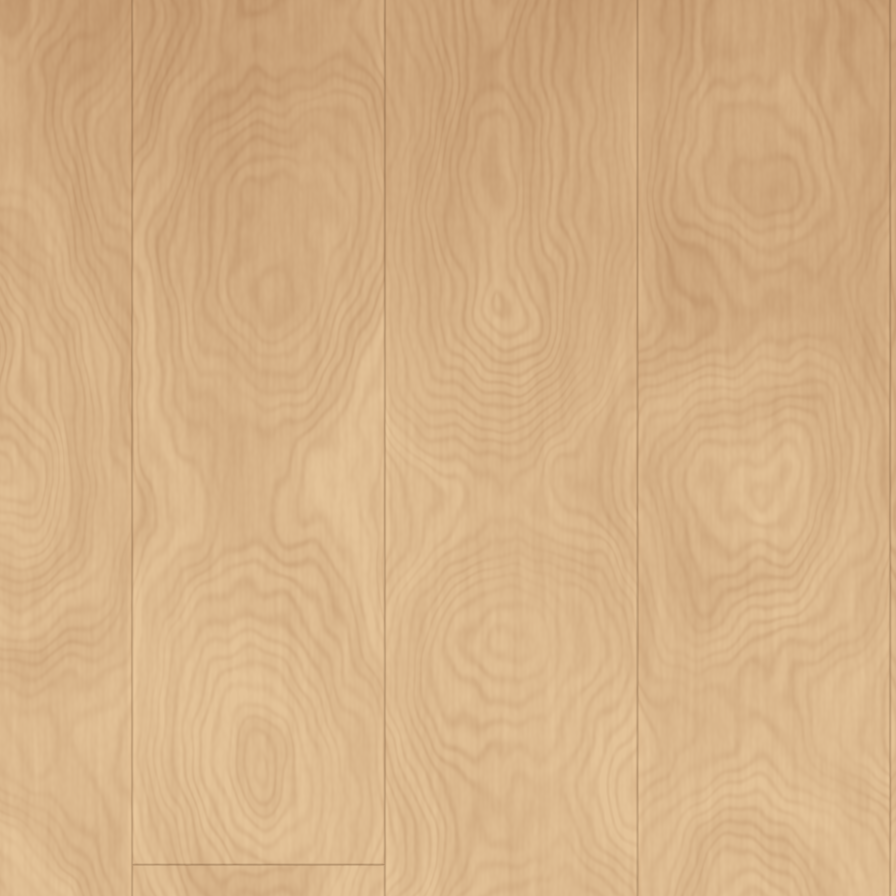
Write a Shadertoy shader that draws this texture.

```glsl
// Pale oak floor: wide upright planks with thin seams and one staggered end joint.
// Each board is cut from a virtual log: growth rings are contours of the distance
// to a wandering pith, overlaid with fine fibres and a soft shade toward the top.

float hash(vec2 p) {
    return fract(sin(dot(p, vec2(127.1, 311.7))) * 43758.55);
}

float gradCorner(vec2 cell, vec2 offset) {
    float angle = 6.2832 * hash(cell);
    return dot(vec2(cos(angle), sin(angle)), offset);
}

// Gradient noise, roughly -0.6 to 0.6
float gnoise(vec2 p) {
    vec2 i = floor(p), f = fract(p);
    vec2 w = f * f * f * (f * (f * 6.0 - 15.0) + 10.0);
    vec2 e = vec2(1.0, 0.0);
    return mix(mix(gradCorner(i, f), gradCorner(i + e, f - e), w.x),
               mix(gradCorner(i + e.yx, f - e.yx), gradCorner(i + 1.0, f - 1.0), w.x), w.y);
}

// Log radius at a point of a board; u runs 0..1 across it, y along it
float logRadius(float u, float y, float seed) {
    float pith = 0.5 + 0.35 * gnoise(vec2(seed * 3.7 + 0.4, y * 1.6));
    float depth = 0.3 + 0.95 * gnoise(vec2(seed * 7.3 + 0.2, y * 2.8));
    vec2 q = vec2(u, y) + seed * 13.7;
    float warp = 0.13 * gnoise(q * vec2(3.0, 6.0))
               + 0.035 * gnoise(q * vec2(9.0, 19.0));
    return length(vec2(u - pith, depth)) + warp;
}

void mainImage(out vec4 fragColor, in vec2 fragCoord) {
    vec2 p = fragCoord / iResolution.xy;
    float pixel = 1.0 / min(iResolution.x, iResolution.y);

    // Plank layout: column, position across it, staggered board ends
    float plankWidth = 0.282, boardLength = 5.0;
    float across = (p.x - 0.1475) / plankWidth;
    float column = floor(across);
    float u = across - column;
    float along = p.y - 0.035 - 1.3 * column;
    float board = floor(along / boardLength);
    float v = along - board * boardLength;
    float seed = 1.0 + 19.0 * hash(vec2(column, board) + 5.0);

    // Overall light, blotches and board tone
    float tone = 0.94 - 0.6 * pow(p.y, 1.7);
    tone += 0.22 * gnoise(p * vec2(5.0, 3.5) + 2.3);
    tone += 0.08 * (hash(vec2(seed, 3.0)) - 0.5);

    // Broad and narrow growth rings, fading in and out
    float radius = logRadius(u, p.y, seed);
    float ring = 0.5 + 0.5 * sin(6.2832 * 25.0 * radius + 2.0 * gnoise(vec2(radius * 11.0, seed)));
    float strength = 0.16 + 0.2 * gnoise(vec2(u * 3.0 + seed * 5.0, p.y * 4.0));
    tone += 0.32 * gnoise(vec2(radius * 8.0, seed * 2.1));
    tone -= max(strength, 0.03) * ring * ring;

    // Fibres and short pores
    tone += 0.13 * gnoise(vec2(p.x * 75.0, p.y * 5.0) + seed);
    tone += 0.12 * gnoise(vec2(p.x * 190.0, p.y * 14.0) + seed);
    tone += 0.07 * gnoise(p * vec2(210.0, 110.0));

    vec3 darkOak = vec3(0.735, 0.565, 0.405);
    vec3 paleOak = vec3(0.885, 0.755, 0.587);
    vec3 color = mix(darkOak, paleOak, clamp(tone, -0.1, 1.05));

    // Seams with a faint lit bevel, and end joints
    float seamDist = min(u, 1.0 - u) * plankWidth;
    float jointDist = min(v, boardLength - v);
    float seam = 1.0 - smoothstep(0.0, 0.001 + pixel, seamDist);
    float joint = 1.0 - smoothstep(0.0, 0.001 + pixel, jointDist);
    float bevel = smoothstep(0.001, 0.003, seamDist) * (1.0 - smoothstep(0.003, 0.007, seamDist));
    color *= 1.0 + 0.02 * bevel;
    color *= 1.0 - vec3(0.17, 0.2, 0.23) * max(0.8 * seam, joint);

    fragColor = vec4(color, 1.0);
}
```
